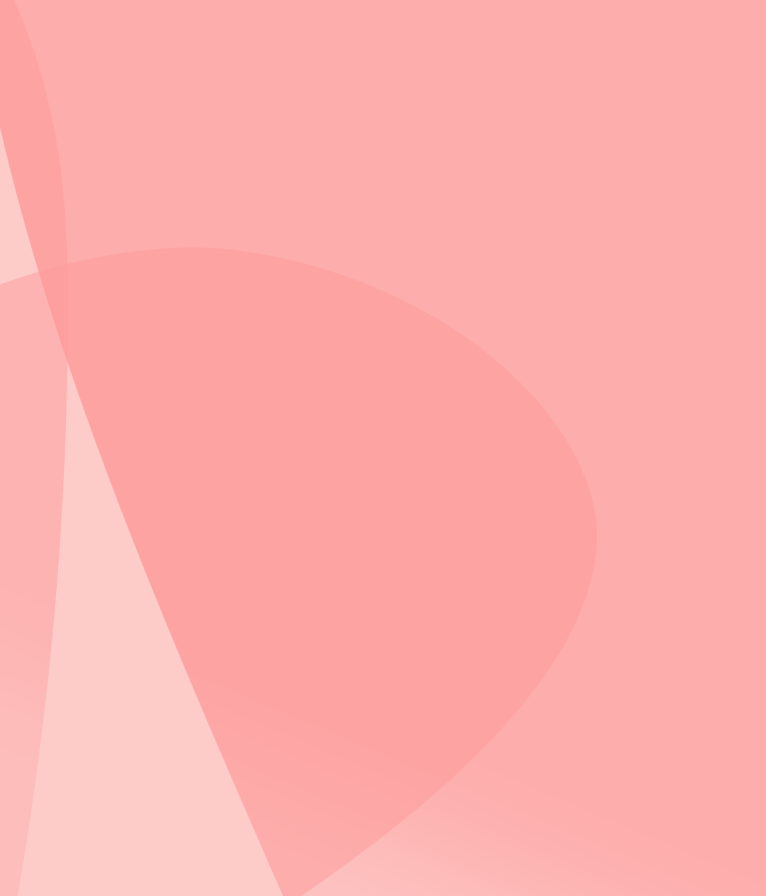
Reproduce this background procedurally as a Shadertoy shader.

```glsl
// Antialiased coverage of the region where field > 0
float cover(float field) {
    return clamp(0.5 + field / max(fwidth(field), 1e-5), 0.0, 1.0);
}

// Broad sheet to the right of a sweeping diagonal
float sheetField(vec2 p) {
    return p.x - (0.316 - 0.437 * p.y + 0.0933 * p.y * p.y * p.y);
}

// Narrow bulge leaning in from the left side
float bulgeField(vec2 p) {
    float h = p.y - 0.65;
    float bend = h < 0.0 ? 0.1325 * h * h : 0.92 * pow(h, 2.6);
    return 0.0757 - bend - p.x;
}

// Petal: superellipse dome above, tapering flank below
float petalField(vec2 p) {
    float below = max(0.405 - p.y, 0.0);
    float taper = below * below / (0.391 + 0.26 * below);
    float x = p.x + taper - 0.2148;
    float u = abs(x) / (x < 0.0 ? 0.495 : 0.452);
    float v = max(p.y - 0.405, 0.0) / 0.319;
    return 1.0 - pow(u, 1.8) - pow(v, 1.8);
}

void mainImage(out vec4 fragColor, in vec2 fragCoord) {
    vec2 p = fragCoord / iResolution.y;
    p.x *= 0.8555 * iResolution.y / iResolution.x;

    const vec3 paper = vec3(0.995, 1.0, 0.98);
    const vec3 coral = vec3(0.993, 0.602, 0.6);

    // Layers thin out toward the lower left
    float fade = smoothstep(0.0, 0.25, 0.382 - p.y - 0.42 * p.x);

    // Stack the translucent layers
    vec3 color = paper;
    color = mix(color, coral, (0.8 - 0.2 * fade) * cover(sheetField(p)));
    color = mix(color, coral, (0.5 - 0.2 * fade) * cover(bulgeField(p)));
    color = mix(color, coral, 0.5 * cover(petalField(p)));

    fragColor = vec4(color, 1.0);
}
```
